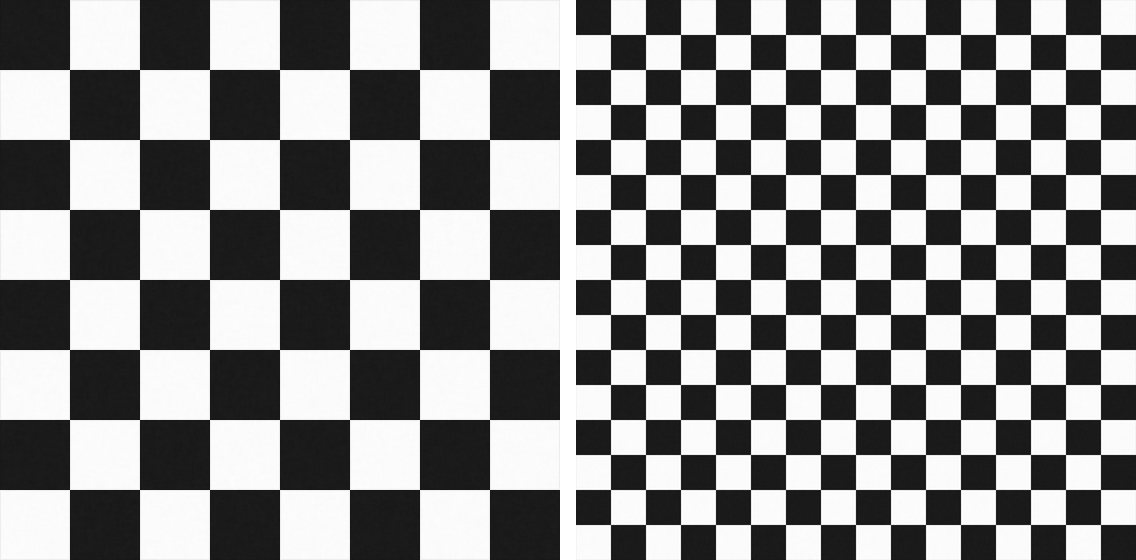
Left: one tile. Right: repeated 2 by 2.
Write a Shadertoy shader that draws this pattern.

```glsl
const float CELLS = 8.0;
const vec3 INK = vec3(0.102);
const vec3 PAPER = vec3(0.984);
const float RIM_WIDTH = 1.0 / 64.0;  // in cells
const float RIM_SHADE = 0.945;

float hash(vec2 p) {
    vec3 q = fract(vec3(p.xyx) * 0.1031);
    q += dot(q, q.yzx + 33.33);
    return fract((q.x + q.y) * q.z);
}

// Value noise that wraps after a whole number of lattice steps
float wrapNoise(vec2 uv, vec2 period) {
    vec2 p = uv * period;
    vec2 i = floor(p);
    vec2 f = fract(p);
    f = f * f * (3.0 - 2.0 * f);
    vec2 a = mod(i, period);
    vec2 b = mod(i + 1.0, period);
    return mix(mix(hash(a), hash(vec2(b.x, a.y)), f.x),
               mix(hash(vec2(a.x, b.y)), hash(b), f.x), f.y);
}

// Fine speckle plus faint crossed fibres, centred on zero
float paperGrain(vec2 uv) {
    float speckle = wrapNoise(uv, vec2(256.0)) - 0.5;
    float mottle = wrapNoise(uv, vec2(96.0)) - 0.5;
    float fibres = wrapNoise(uv, vec2(64.0, 384.0))
                 + wrapNoise(uv, vec2(384.0, 64.0)) - 1.0;
    return 0.5 * speckle + 0.25 * mottle + 0.25 * fibres;
}

// Distance to the nearest cell edge on each axis
vec2 edgeDistance(vec2 p) {
    return 0.5 - abs(fract(p) - 0.5);
}

// 1 on cells whose indices have an even sum, 0 on the others
float checker(vec2 p, vec2 pixel) {
    vec2 parity = 1.0 - 2.0 * mod(floor(p), 2.0);
    vec2 wave = parity * clamp(2.0 * edgeDistance(p) / pixel, 0.0, 1.0);
    return 0.5 + 0.5 * wave.x * wave.y;
}

// Thin band just inside every cell edge
float cellRim(vec2 p, vec2 pixel, float width) {
    vec2 band = clamp((width - edgeDistance(p)) / pixel + 0.5, 0.0, 1.0);
    return max(band.x, band.y);
}

void mainImage(out vec4 fragColor, in vec2 fragCoord) {
    vec2 uv = fragCoord / iResolution.xy;
    vec2 p = uv * CELLS;
    vec2 pixel = CELLS / iResolution.xy;

    // Light square at the lower left
    float light = checker(p, pixel);
    vec3 color = mix(INK, PAPER, light);

    // Slightly shaded cell borders
    color *= mix(1.0, RIM_SHADE, cellRim(p, pixel, RIM_WIDTH));

    // Surface grain
    color += paperGrain(uv) * mix(0.022, 0.016, light);

    fragColor = vec4(clamp(color, 0.0, 1.0), 1.0);
}
```
